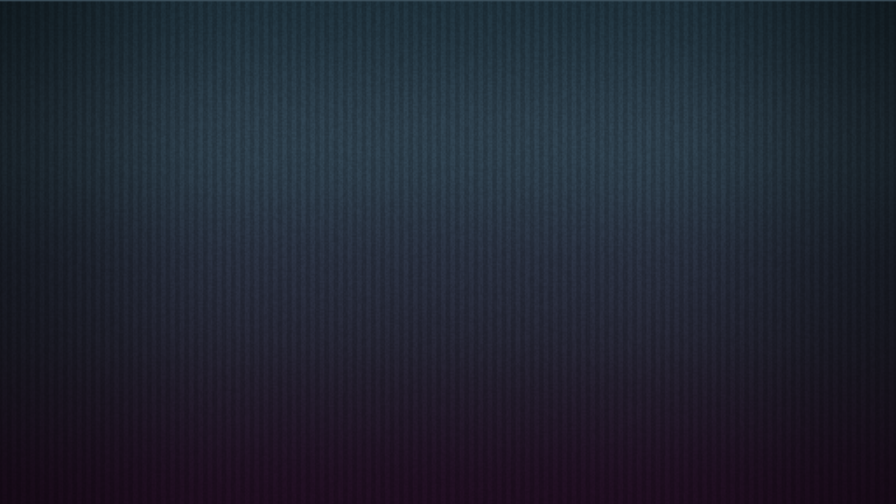
A WebGL 1 fragment shader for this background:

```glsl
precision highp float;
// Dark teal-to-plum backdrop with fine vertical stripes, grain and shaded sides.

uniform vec2 u_resolution;

const vec3 TOP_TEAL = vec3(0.110, 0.180, 0.220);
const vec3 GLOW_TEAL = vec3(0.168, 0.235, 0.285);
const vec3 SLATE = vec3(0.152, 0.180, 0.238);
const vec3 DUSK = vec3(0.130, 0.122, 0.175);
const vec3 PLUM = vec3(0.115, 0.050, 0.120);
const vec3 RIM = vec3(0.250, 0.330, 0.380);

const float STRIPE_COUNT = 96.0;
const float STRIPE_DEPTH = 0.075;
const float GRAIN_CELLS = 512.0;
const float GRAIN_DEPTH = 0.07;
const float RIM_HEIGHT = 0.0028;

float hash(vec2 p) {
  vec3 q = fract(vec3(p.xyx) * 0.1031);
  q += dot(q, q.yzx + 33.33);
  return fract((q.x + q.y) * q.z);
}

// Smoothly interpolated random lattice.
float valueNoise(vec2 p) {
  vec2 cell = floor(p);
  vec2 f = fract(p);
  f = f * f * (3.0 - 2.0 * f);
  float low = mix(hash(cell), hash(cell + vec2(1.0, 0.0)), f.x);
  float high = mix(hash(cell + vec2(0.0, 1.0)), hash(cell + 1.0), f.x);
  return mix(low, high, f.y);
}

// Vertical colour ramp; depth runs from 0 at the top to 1 at the bottom.
vec3 backdrop(float depth) {
  vec3 color = mix(TOP_TEAL, GLOW_TEAL, smoothstep(-0.06, 0.29, depth));
  color = mix(color, SLATE, smoothstep(0.29, 0.54, depth));
  color = mix(color, DUSK, smoothstep(0.46, 0.80, depth));
  return mix(color, PLUM, smoothstep(0.66, 1.03, depth));
}

// Alternating bands in -1..1, with edges softened over the given width.
float stripes(float x, float softness) {
  float distanceToEdge = 0.25 - abs(fract(x) - 0.5);
  return 2.0 * smoothstep(-softness, softness, distanceToEdge) - 1.0;
}

// Darkens the left and right sides, leaving the centre untouched.
float sideShade(float x, float strength) {
  float side = abs(2.0 * x - 1.0);
  return 1.0 - strength * smoothstep(0.42, 1.08, side);
}

void main() {
  vec2 uv = gl_FragCoord.xy / u_resolution;
  float depth = 1.0 - uv.y;
  float pixel = 1.0 / u_resolution.y;

  vec3 color = backdrop(depth);
  color *= sideShade(uv.x, mix(0.46, 0.30, smoothstep(0.5, 1.0, depth)));

  // Woven surface: stripes and fine grain.
  float softness = max(0.08, 0.6 * STRIPE_COUNT / u_resolution.x);
  color *= 1.0 + STRIPE_DEPTH * stripes(uv.x * STRIPE_COUNT, softness);
  vec2 grainUv = uv * vec2(1.0, u_resolution.y / u_resolution.x);
  color *= 1.0 + GRAIN_DEPTH * (2.0 * valueNoise(grainUv * GRAIN_CELLS) - 1.0);

  // Thin light line along the top edge.
  float rim = 1.0 - smoothstep(RIM_HEIGHT - 0.5 * pixel, RIM_HEIGHT + 0.5 * pixel, depth);
  color = mix(color, RIM, rim * 0.8);

  gl_FragColor = vec4(color, 1.0);
}
```
